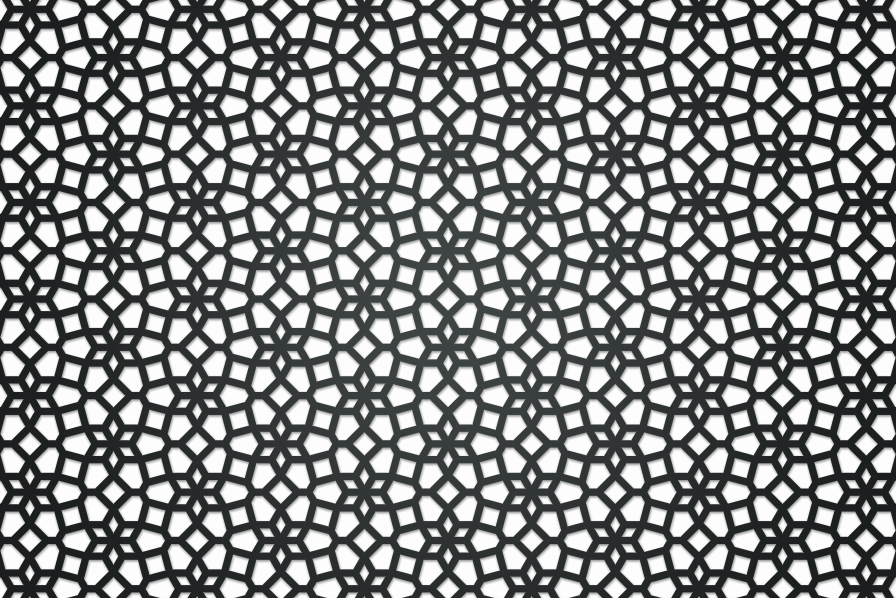
A Shadertoy shader for this pattern:

```glsl
// Pierced six-fold star lattice: dark bars over a white ground with a soft drop shadow.
// Each point moves to its nearest star on a triangular grid, is folded into a
// 30 degree wedge, and is measured against the four bars that cross that wedge.

#define STAR_SPACING 0.1615   // star to star, in canvas heights
#define SPOKE 0.188           // spoke length, in star spacings
#define HALF_BAR 0.0375       // half the bar width, in star spacings
#define SHADOW_SHIFT vec2(-0.006, 0.014)
#define SHADOW_BLUR 0.03
#define SHADOW_DEPTH 0.5
#define BAR_CENTRE vec3(0.245, 0.265, 0.265)
#define BAR_CORNER vec3(0.105, 0.115, 0.118)
#define GROUND vec3(0.992)

const float ROOT3 = 1.7320508;

float segmentDistance(vec2 p, vec2 a, vec2 b) {
    vec2 ap = p - a, ab = b - a;
    return length(ap - ab * clamp(dot(ap, ab) / dot(ab, ab), 0.0, 1.0));
}

// Offset from the nearest star; stars are one unit apart
vec2 nearestStar(vec2 p) {
    vec2 period = vec2(ROOT3, 1.0);
    vec2 a = p - period * round(p / period);
    vec2 b = p - period * (floor(p / period) + 0.5);
    return dot(a, a) < dot(b, b) ? a : b;
}

// Mirror into the wedge between a spoke (0 deg) and a neighbour star (30 deg)
vec2 foldWedge(vec2 p) {
    p = abs(p);
    vec2 mirror60 = vec2(-0.5 * ROOT3, 0.5);
    p -= 2.0 * max(dot(p, mirror60), 0.0) * mirror60;
    p.y = abs(p.y);
    vec2 mirror30 = vec2(-0.5, 0.5 * ROOT3);
    return p - 2.0 * max(dot(p, mirror30), 0.0) * mirror30;
}

// Signed distance to the bars, negative inside
float latticeDistance(vec2 p) {
    p = foldWedge(nearestStar(p));
    vec2 toNeighbour = vec2(0.5 * ROOT3, 0.5);
    vec2 spokeTip = vec2(SPOKE, 0.0);
    vec2 rhombusTip = ROOT3 * SPOKE * toNeighbour;
    float squareRadius = 0.5 - ROOT3 * SPOKE;
    vec2 squareSide = 0.5 * toNeighbour + squareRadius * vec2(0.5, -0.5 * ROOT3);
    vec2 junction = vec2(1.0 / ROOT3, 0.0);

    float d = segmentDistance(p, vec2(0.0), spokeTip);
    d = min(d, segmentDistance(p, spokeTip, rhombusTip));
    d = min(d, segmentDistance(p, rhombusTip, squareSide));
    d = min(d, segmentDistance(p, squareSide, junction));
    return d - HALF_BAR;
}

void mainImage(out vec4 fragColor, in vec2 fragCoord) {
    vec2 canvas = (fragCoord - 0.5 * iResolution.xy) / iResolution.y;
    float pixel = 1.0 / (iResolution.y * STAR_SPACING);

    // The canvas centre lies midway between two stars
    vec2 p = canvas / STAR_SPACING + vec2(0.0, 0.5);

    // Ground with the shadow cast down and to the right
    float shadow = 1.0 - smoothstep(-SHADOW_BLUR, SHADOW_BLUR, latticeDistance(p + SHADOW_SHIFT));
    vec3 color = GROUND * (1.0 - SHADOW_DEPTH * shadow);

    // Bars, lit from the canvas centre
    float falloff = smoothstep(0.0, 0.85, length(canvas));
    vec3 bar = mix(BAR_CENTRE, BAR_CORNER, falloff);
    float coverage = clamp(0.5 - latticeDistance(p) / pixel, 0.0, 1.0);
    fragColor = vec4(mix(color, bar, coverage), 1.0);
}
```
